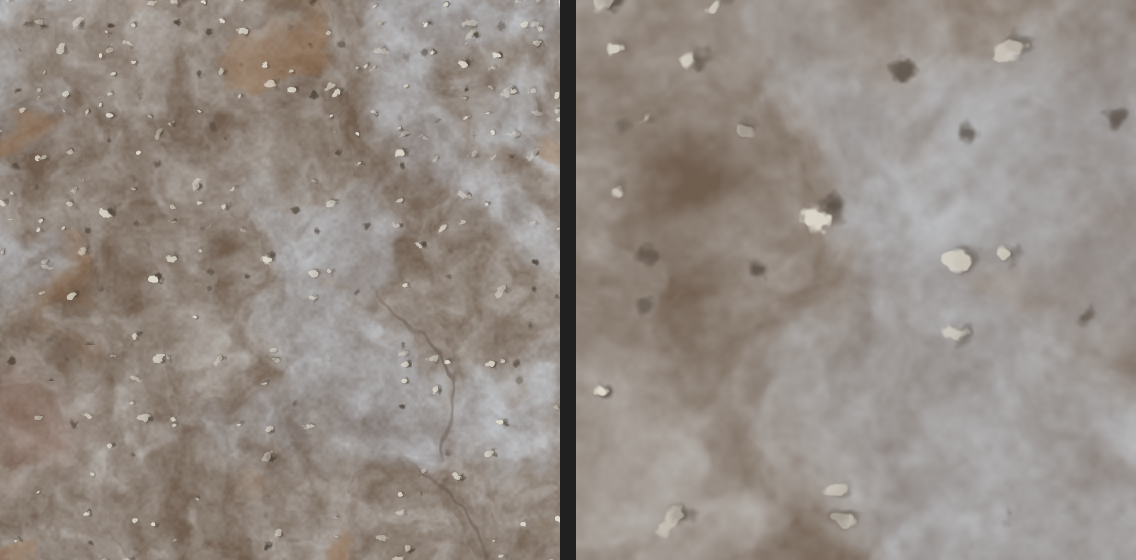
Left, the full canvas; right, a detail of the centre.
Reproduce this texture procedurally as a WebGL 2 fragment shader.

```glsl
#version 300 es
precision highp float;
// Weathered stone: layered value noise makes brown mottling and pale cool haze,
// a jittered grid scatters chalky flecks with dark pits beside them,
// and two wandering curves carve hairline cracks.

#define BASE_TONE 0.40
#define HAZE_STRENGTH 0.46
#define BLOTCH_SCALE 15.0
#define BLOTCH_STRENGTH 0.25
#define MOTTLE_STRENGTH 1.0
#define GRAIN_STRENGTH 0.20
#define FLECK_SIZE 0.0075
#define FLECK_CHANCE 0.30
#define CRACK_WIDTH 0.0028
#define STAIN_STRENGTH 0.42

uniform vec2 u_resolution;
out vec4 fragColor;

const vec3 DARK_STONE = vec3(0.49, 0.43, 0.38);
const vec3 PALE_STONE = vec3(0.70, 0.68, 0.66);
const vec3 COOL_TINT = vec3(-0.016, 0.0, 0.024);
const vec3 RUST = vec3(0.60, 0.44, 0.30);
const vec3 ROSE = vec3(0.57, 0.43, 0.38);
const vec3 CHALK = vec3(0.87, 0.85, 0.80);
const vec3 PIT = vec3(0.27, 0.23, 0.19);

vec4 hash4(vec2 p) {
  vec4 h = fract(p.xyxy * vec4(0.1031, 0.1030, 0.0973, 0.1099));
  h += dot(h, h.wzxy + 33.33);
  return fract((h.xxyz + h.yzzw) * h.zywx);
}

float noise(vec2 p) {
  vec2 i = floor(p), f = fract(p);
  f = f * f * (3.0 - 2.0 * f);
  float low = mix(hash4(i).x, hash4(i + vec2(1, 0)).x, f.x);
  float high = mix(hash4(i + vec2(0, 1)).x, hash4(i + vec2(1, 1)).x, f.x);
  return mix(low, high, f.y);
}

float fbm(vec2 p) {
  float sum = 0.0, amp = 0.533;
  for (int i = 0; i < 4; i++) {
    sum += amp * noise(p);
    p = mat2(0.8, 0.6, -0.6, 0.8) * p * 2.03 + 19.7;
    amp *= 0.5;
  }
  return sum;
}

float segment(vec2 p, vec2 a, vec2 b) {
  vec2 d = b - a;
  return length(p - a - d * clamp(dot(p - a, d) / dot(d, d), 0.0, 1.0));
}

// Crack centre lines: x as a function of height.
float upperCrack(float y) {
  return 0.80 - 0.15 * smoothstep(0.33, 0.53, y) + 0.012 * sin(y * 26.0);
}
float lowerCrack(float y) {
  return 0.87 - 0.135 * pow(max(y, 0.0) / 0.18, 1.6);
}

float crackLine(float dx, float slope, float px) {
  float d = abs(dx) / sqrt(1.0 + slope * slope);
  return 1.0 - smoothstep(CRACK_WIDTH * 0.4, CRACK_WIDTH * 1.5 + px, d);
}

float cracks(vec2 p, float px) {
  vec2 q = p + 0.016 * (vec2(noise(p * 45.0), noise(p * 45.0 + 7.0)) - 0.5);
  float e = 0.002;
  float upper = crackLine(q.x - upperCrack(q.y), (upperCrack(q.y + e) - upperCrack(q.y)) / e, px);
  float lower = crackLine(q.x - lowerCrack(q.y), (lowerCrack(q.y + e) - lowerCrack(q.y)) / e, px);
  upper *= smoothstep(0.16, 0.20, p.y) * (1.0 - smoothstep(0.42, 0.51, p.y));
  lower *= 1.0 - smoothstep(0.15, 0.19, p.y);
  return max(upper, lower) * mix(0.4, 1.0, noise(p * 30.0));
}

// Chalk flecks and pits, one candidate per cell on three grid sizes.
vec3 addFlecks(vec3 col, vec2 p, float px) {
  float ragged = (noise(p * 150.0) - 0.5) * 0.007 + (noise(p * 320.0) - 0.5) * 0.003;
  float soft = max(0.0016, px);
  for (int i = 0; i < 3; i++) {
    float cells = 9.0 + 8.0 * float(i);
    vec2 g = p * cells + 5.3 * float(i), id = floor(g);
    vec4 h = hash4(id + 61.0 * float(i)), k = hash4(id + 137.0);
    float chance = FLECK_CHANCE * mix(0.6, 1.5, smoothstep(0.3, 1.0, p.y));
    if (h.x > chance) continue;
    vec2 q = (fract(g) - mix(vec2(0.3), vec2(0.7), h.yz)) / cells;
    float r = FLECK_SIZE * mix(0.35, 1.1, h.w * h.w) * (1.15 - 0.15 * float(i));
    float a = (k.x - 0.3) * 1.6;
    vec2 s = mat2(cos(a), -sin(a), sin(a), cos(a)) * q;
    float chalk = length(s * vec2(mix(0.5, 1.0, k.y), 1.25)) - r + ragged;
    float pit = length(q - r * vec2(1.1, -0.9 + 1.6 * k.z)) - r * 0.8 + ragged;
    col = mix(col, PIT, (1.0 - smoothstep(-0.003, 0.005, pit)) * mix(0.2, 0.8, k.w));
    float bright = k.z < 0.25 ? 0.0 : mix(0.45, 1.0, k.y);
    col = mix(col, CHALK, (1.0 - smoothstep(-soft, soft, chalk)) * bright);
  }
  return col;
}

void main() {
  vec2 p = gl_FragCoord.xy / u_resolution.y;
  float px = 1.0 / u_resolution.y;
  vec2 warp = vec2(fbm(p * 9.0), fbm(p * 9.0 + 17.0)) - 0.5;

  // Pale haze, with a branching vein in the upper right.
  float haze = smoothstep(0.50, 0.74, fbm(p * 3.6 + warp * 0.7 + 3.0) + 0.14 * (p.y - 0.5));
  vec2 v = p + warp * 0.12;
  float vein = min(segment(v, vec2(0.73, 1.02), vec2(0.74, 0.77)), segment(v, vec2(0.74, 0.77), vec2(0.95, 0.58)));
  vein = min(vein, segment(v, vec2(0.72, 0.99), vec2(0.98, 0.96)));
  haze = max(haze, (1.0 - smoothstep(0.015, 0.075, vein)) * mix(0.5, 1.0, p.y));

  // Stone tone from broad to fine.
  float blotch = smoothstep(0.48, 0.61, fbm(p * BLOTCH_SCALE + warp * 1.5));
  float tone = BASE_TONE + HAZE_STRENGTH * haze - BLOTCH_STRENGTH * blotch * (1.0 - 0.5 * haze);
  tone += 0.8 * (fbm(p * 5.0 + 41.0) - 0.5);
  tone += MOTTLE_STRENGTH * (fbm(p * 28.0 + warp * 2.0) - 0.5);
  tone += GRAIN_STRENGTH * (noise(p * 140.0) - 0.5) + 0.07 * (noise(p * 290.0) - 0.5);
  vec3 col = mix(DARK_STONE, PALE_STONE, clamp(tone, -0.25, 1.25)) + COOL_TINT * haze;

  // Rust and rose stains.
  float rust = smoothstep(0.76, 0.93, noise(p * 8.0 + warp * 1.5 + 11.0));
  col = mix(col, RUST, rust * STAIN_STRENGTH);
  float rose = 1.0 - smoothstep(0.0, 0.13, distance(p + warp * 0.2, vec2(0.03, 0.22)));
  col = mix(col, ROSE, rose * STAIN_STRENGTH);

  col = mix(col, DARK_STONE * 0.82, cracks(p, px) * 0.65);
  fragColor = vec4(addFlecks(col, p, px), 1.0);
}
```
